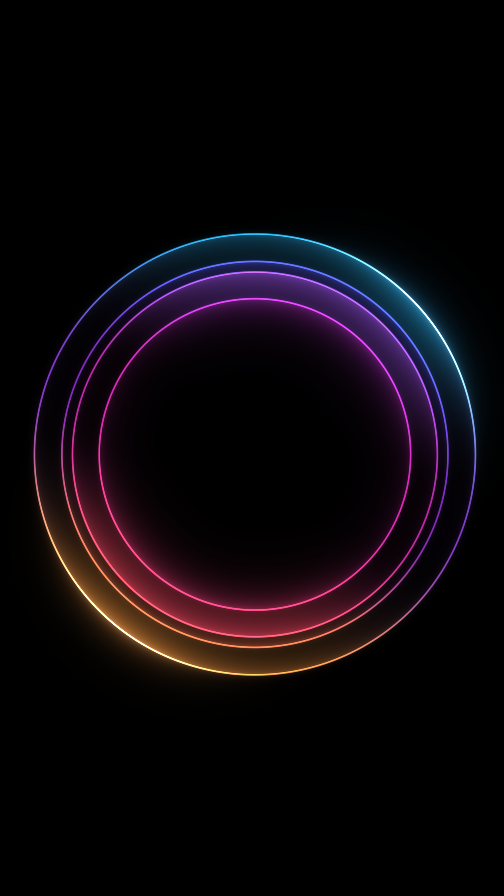
Reproduce this background procedurally as a WebGL 1 fragment shader.

```glsl
precision highp float;

uniform vec2 u_resolution;

#define CENTER vec2(0.0058, -0.0127)
#define HUE_ANGLE 1.19
#define COOL_ANGLE 0.66
#define WARM_ANGLE -2.22
#define RIM_WIDTH 0.0016
#define HALO_REACH 0.026
#define HALO_GAIN 0.42

vec2 heading(float angle) {
  return vec2(cos(angle), sin(angle));
}

// Colour along the hue axis: low at -1, middle at 0, high at +1
vec3 ramp(vec3 low, vec3 middle, vec3 high, float t) {
  vec3 end = t < 0.0 ? low : high;
  return mix(middle, end, smoothstep(0.0, 0.9, abs(t)));
}

// Dark glass disc, lit inward from its rim, covering what lies beneath
vec3 disc(vec3 below, float edge, vec3 tint, float fill, float depth, float pixel) {
  float inside = smoothstep(0.5 * pixel, -0.5 * pixel, edge);
  vec3 glass = tint * fill * exp(min(edge, 0.0) / depth);
  return mix(below, glass, inside);
}

// Thin bright line with a faint bloom
vec3 rim(float edge, vec3 tint, float pixel) {
  float d = abs(edge);
  float line = 1.0 - smoothstep(RIM_WIDTH - 0.5 * pixel, RIM_WIDTH + 0.6 * pixel, d);
  return tint * (0.85 * line + 0.16 * exp(-d / 0.005));
}

void main() {
  float unit = min(u_resolution.x, 0.5625 * u_resolution.y);
  float pixel = 1.0 / unit;
  vec2 p = (gl_FragCoord.xy - 0.5 * u_resolution) / unit - CENTER;
  float radius = length(p);
  vec2 dir = p / max(radius, 0.0001);

  // Light directions around the rings
  float t = dot(dir, heading(HUE_ANGLE));
  float cool = pow(max(dot(dir, heading(COOL_ANGLE)), 0.0), 9.0);
  float warm = pow(max(dot(dir, heading(WARM_ANGLE)), 0.0), 9.0);
  float hot = cool + warm;
  float lit = mix(0.10, 1.0, smoothstep(0.2, 1.0, abs(t)));

  // Signed distances from the four circles
  float outer = radius - 0.4375;
  float second = radius - 0.383;
  float third = radius - 0.362;
  float inner = radius - 0.309;

  vec3 outerTint = ramp(vec3(0.95, 0.58, 0.25), vec3(0.50, 0.22, 0.78), vec3(0.15, 0.62, 0.85), t);
  vec3 secondTint = ramp(vec3(0.92, 0.45, 0.30), vec3(0.50, 0.16, 0.72), vec3(0.32, 0.36, 0.92), t);
  vec3 thirdTint = ramp(vec3(0.95, 0.28, 0.38), vec3(0.72, 0.15, 0.64), vec3(0.56, 0.30, 0.85), t);
  vec3 innerTint = ramp(vec3(0.92, 0.24, 0.46), vec3(0.80, 0.15, 0.66), vec3(0.70, 0.20, 0.78), t);

  // Halo outside the two hot arcs
  float fade = exp(-max(outer, 0.0) / HALO_REACH);
  vec3 color = HALO_GAIN * fade * (cool * vec3(0.12, 0.55, 0.80) + warm * vec3(0.90, 0.55, 0.25));

  // Nested glass discs
  color = disc(color, outer, outerTint, lit * (0.38 + 0.32 * hot), 0.055, pixel);
  color = disc(color, second, secondTint, 0.42 * lit, 0.03, pixel);
  color = disc(color, third, thirdTint, 0.62 * lit, 0.07, pixel);
  color = disc(color, inner, innerTint, 0.10 + 0.36 * lit, 0.036, pixel);

  // Glowing rims, whitened where the light strikes
  vec3 hotTint = mix(outerTint, vec3(1.0, 0.96, 0.90), 0.7 * min(hot, 1.0));
  color += rim(outer, hotTint * (1.0 + 0.3 * hot), pixel);
  color += rim(second, secondTint, pixel);
  color += rim(third, thirdTint, pixel);
  color += rim(inner, innerTint, pixel);

  gl_FragColor = vec4(min(color, 1.0), 1.0);
}
```
